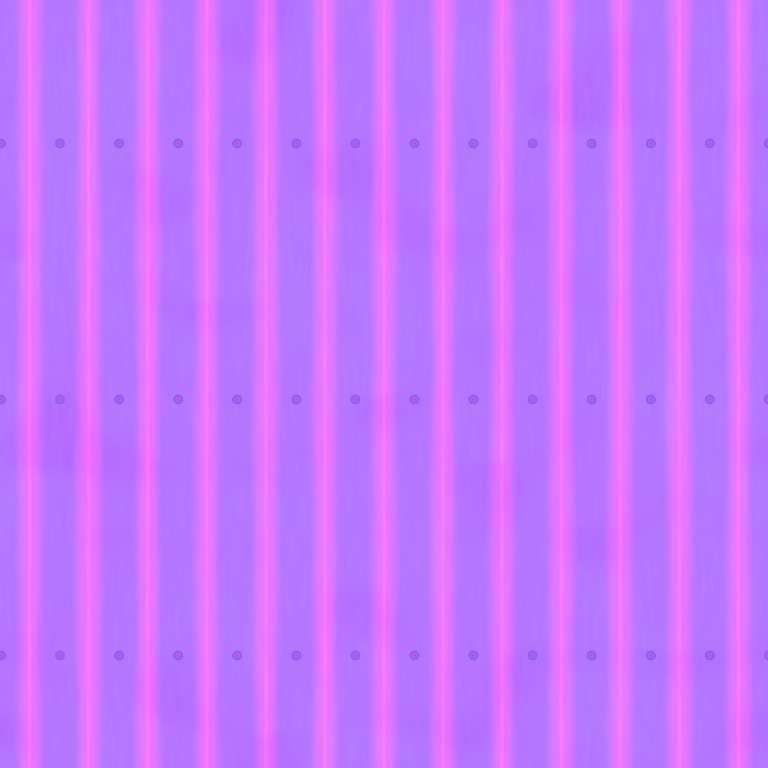
A three.js fragment shader for this texture map:

```glsl
// Ribbed sheet metal as a tangent-space tint: soft vertical ridges, rows of screws, faint brushed wear.
#define RIDGES 13.0
#define SCREW_ROWS 3.0
#define SCREW_OFFSET vec2(0.0012, 0.1465)
#define SCREW_RADIUS 0.0058
#define CORE_WIDTH 0.032
#define SHOULDER vec2(0.085, 0.285)
#define WEAR 0.045
#define BRUSHING 0.016
#define SHEET_COLOR vec3(0.708, 0.467, 1.0)
#define SHOULDER_COLOR vec3(0.885, 0.472, 1.0)
#define CORE_COLOR vec3(1.0, 0.475, 1.0)

varying vec2 vUv;

// Random unit gradient at a lattice point.
vec2 gradientAt(vec2 p, float seed) {
  vec3 q = fract(vec3(p.xyx + seed) * vec3(0.1031, 0.1030, 0.0973));
  q += dot(q, q.yzx + 33.33);
  float angle = 6.2832 * fract((q.x + q.y) * q.z);
  return vec2(cos(angle), sin(angle));
}

// Gradient noise that wraps over a whole number of cells.
float tileNoise(vec2 uv, vec2 cells, float seed) {
  vec2 p = uv * cells;
  vec2 i = floor(p);
  vec2 f = p - i;
  vec2 u = f * f * f * (f * (f * 6.0 - 15.0) + 10.0);
  vec2 e = vec2(1.0, 0.0);
  float a = dot(gradientAt(mod(i, cells), seed), f);
  float b = dot(gradientAt(mod(i + e.xy, cells), seed), f - e.xy);
  float c = dot(gradientAt(mod(i + e.yx, cells), seed), f - e.yx);
  float d = dot(gradientAt(mod(i + e.xx, cells), seed), f - e.xx);
  return mix(mix(a, b, u.x), mix(c, d, u.x), u.y);
}

// Sheet with a wide shoulder and a thin bright core per ridge.
vec3 ridgedSheet(vec2 uv) {
  float d = abs(fract(uv.x * RIDGES) - 0.5);
  float spread = 1.0 + 0.3 * tileNoise(uv, vec2(13.0, 5.0), 3.0);
  float shoulder = 1.0 - smoothstep(SHOULDER.x, SHOULDER.y, d / spread);
  float core = exp(-d * d / (CORE_WIDTH * CORE_WIDTH));
  vec3 color = mix(SHEET_COLOR, SHOULDER_COLOR, shoulder);
  return mix(color, CORE_COLOR, core);
}

// Broad clouding, fine vertical brushing and scuffed patches.
vec3 addWear(vec3 color, vec2 uv) {
  float cloud = tileNoise(uv, vec2(5.0, 4.0), 11.0) + 0.5 * tileNoise(uv, vec2(11.0, 13.0), 17.0);
  float brush = tileNoise(uv, vec2(150.0, 16.0), 23.0) + 0.6 * tileNoise(uv, vec2(230.0, 45.0), 29.0);
  float patches = smoothstep(0.08, 0.5, tileNoise(uv, vec2(7.0, 11.0), 37.0) + 0.3 * cloud);
  float scuff = patches * (0.6 + 0.9 * brush);
  color += vec3(0.012, -0.022, 0.0) * cloud;
  color += vec3(0.5, 1.0, 0.0) * BRUSHING * brush;
  return color - vec3(0.25, 1.0, 0.0) * WEAR * scuff;
}

// Screw head: bluish rim, violet washer, magenta centre.
vec3 addScrews(vec3 color, vec2 uv) {
  vec2 pitch = 1.0 / vec2(RIDGES, SCREW_ROWS);
  vec2 p = mod(uv - SCREW_OFFSET + 0.5 * pitch, pitch) - 0.5 * pitch;
  float r = length(p) / SCREW_RADIUS;
  float washer = 1.0 - smoothstep(0.85, 1.25, r);
  float rim = 1.0 - smoothstep(0.08, 0.38, abs(r - 0.88));
  float slot = 1.0 - smoothstep(0.22, 0.52, r);
  color = mix(color, vec3(0.66, 0.40, 0.99), washer);
  color = mix(color, vec3(0.50, 0.38, 0.95), 0.8 * rim);
  return mix(color, vec3(0.86, 0.25, 0.87), slot);
}

void main() {
  vec3 color = addWear(ridgedSheet(vUv), vUv);
  gl_FragColor = vec4(clamp(addScrews(color, vUv), 0.0, 1.0), 1.0);
}
```
